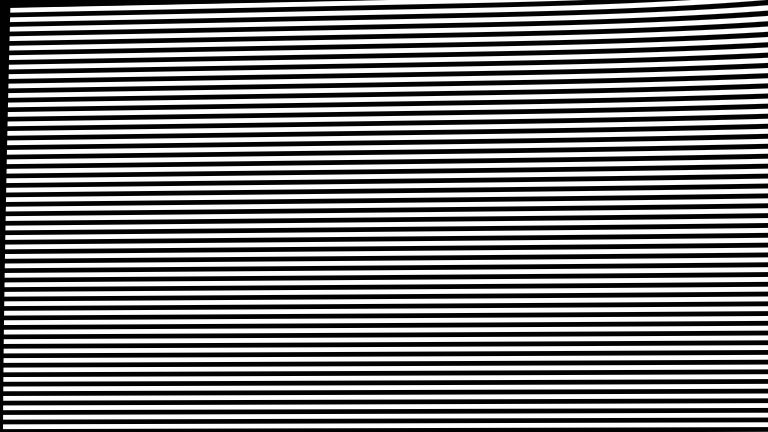
Reproduce this pattern procedurally as a WebGL 2 fragment shader.

```glsl
#version 300 es
precision highp float;
// Black and white stripes, about 45 down, on a sheet with a black margin at the left.
// Each stripe climbs to the right, more steeply near the top, and curls up in the
// top right corner; the height is bent first and then cut into equal stripes.
uniform vec2 u_resolution;
out vec4 fragColor;

// Upward shift of the stripes; across runs 0..1, depth is measured from the top.
float stripeRise(float across, float depth) {
    float tilt = across * (0.0046 + 0.0324 * pow(1.0 - depth, 1.4));
    float curl = 0.015 * pow(max((across - 0.6) / 0.4, 0.0), 2.5) * exp(-5.4 * depth);
    return tilt + curl;
}

// Smooth coverage, one pixel wide, from a signed distance (positive is inside).
float coverage(float distanceInside) {
    return clamp(distanceInside * u_resolution.y + 0.5, 0.0, 1.0);
}

void main() {
    // Lengths are in canvas heights.
    vec2 p = gl_FragCoord.xy / u_resolution.y;
    float across = gl_FragCoord.x / u_resolution.x;
    float depth = clamp(1.0 - p.y, 0.0, 1.0);

    // Stripe coordinate: black centres fall on whole numbers.
    float period = 0.0219;
    float stripe = (depth + stripeRise(across, depth) - 0.0352) / period;
    float white = coverage((0.252 - abs(fract(stripe) - 0.5)) * period);

    // Sheet limits: black wedge above the first stripe, tapering left margin.
    white *= coverage((stripe + 0.8) * period);
    white *= coverage(p.x - 0.007 - 0.0174 * pow(1.0 - depth, 1.5));

    fragColor = vec4(mix(vec3(0.005), vec3(0.995), white), 1.0);
}
```
